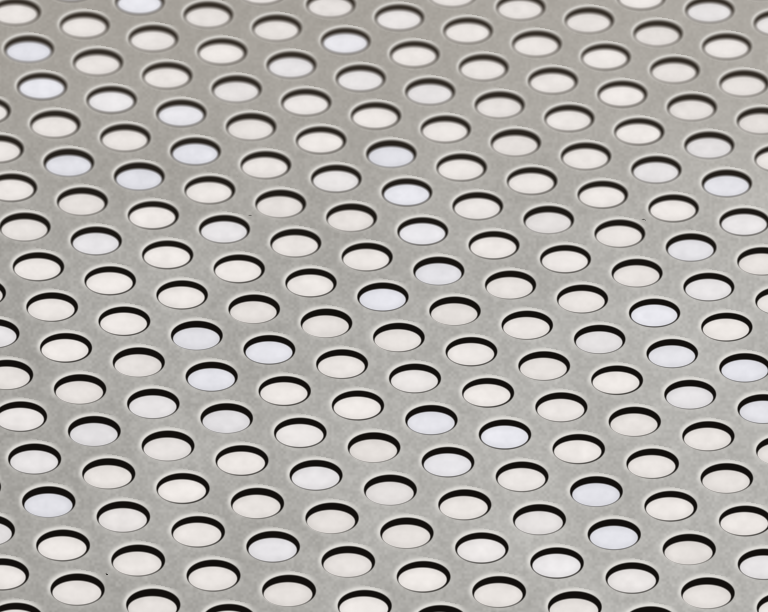
Write a Shadertoy shader that draws this texture.

```glsl
// Lattice in perspective, in units of canvas height
const vec2 ORIGIN = vec2(0.7435, 0.4918);
const vec2 STEP_A = vec2(0.11706, -0.02363);
const vec2 STEP_B = vec2(0.0218, -0.06915);
const vec2 VANISH = vec2(-0.00116, -0.00657);

// Hole and rim sizes
const vec2 HOLE_RADII = vec2(0.0418, 0.0234);
const vec2 LIGHT_RADII = vec2(0.0380, 0.0181);
const vec2 LIGHT_SHIFT = vec2(-0.0012, -0.0047);
const float RIM_WIDTH = 0.0042;
const float SHARP_EDGE = 0.0016;
const float BLURRED_EDGE = 0.0048;

// Wear
const float GRAIN = 0.055;
const float BLOTCH = 0.10;
const float SPECK_SHARE = 0.025;

const vec3 METAL_DARK = vec3(0.60, 0.59, 0.57);
const vec3 METAL_LIGHT = vec3(0.755, 0.75, 0.735);
const vec3 METAL_WARM = vec3(0.64, 0.615, 0.58);
const vec3 WALL = vec3(0.07, 0.06, 0.05);
const vec3 WALL_FAR = vec3(0.20, 0.175, 0.15);
const vec3 BACKLIGHT_WARM = vec3(0.92, 0.90, 0.885);
const vec3 BACKLIGHT_COOL = vec3(0.90, 0.90, 0.925);
const vec3 RIM = vec3(0.90, 0.89, 0.87);

float hash(vec2 p) {
    return fract(sin(dot(p, vec2(127.1, 311.7))) * 43758.5453);
}

float noise(vec2 p) {
    vec2 cell = floor(p);
    vec2 f = fract(p);
    f = f * f * (3.0 - 2.0 * f);
    return mix(mix(hash(cell), hash(cell + vec2(1, 0)), f.x),
               mix(hash(cell + vec2(0, 1)), hash(cell + vec2(1, 1)), f.x), f.y);
}

float fbm(vec2 p) {
    float sum = 0.0;
    float weight = 0.5;
    for (int i = 0; i < 4; i++) {
        sum += weight * noise(p);
        p = p * 2.03 + 17.3;
        weight *= 0.5;
    }
    return sum;
}

// Approximate signed distance to an ellipse
float ellipse(vec2 p, vec2 radii) {
    float k = length(p / radii);
    return k * (k - 1.0) / max(length(p / (radii * radii)), 1e-4);
}

float depthAt(vec2 id) {
    return 1.0 + dot(VANISH, id);
}

vec2 project(vec2 id) {
    return (ORIGIN + STEP_A * id.x + STEP_B * id.y) / depthAt(id);
}

vec2 unproject(vec2 p) {
    vec2 a = STEP_A - VANISH.x * p;
    vec2 b = STEP_B - VANISH.y * p;
    vec2 d = p - ORIGIN;
    return vec2(d.x * b.y - d.y * b.x, a.x * d.y - a.y * d.x) / (a.x * b.y - a.y * b.x);
}

void mainImage(out vec4 fragColor, in vec2 fragCoord) {
    vec2 p = fragCoord / iResolution.y;
    float far = smoothstep(0.45, 1.0, p.y);
    float soft = max(mix(SHARP_EDGE, BLURRED_EDGE, far), 0.8 / iResolution.y);

    // Nearest hole, with foreshortening removed
    vec2 id = round(unproject(p));
    float depth = depthAt(id);
    vec2 q = (p - project(id)) * vec2(depth, depth * depth);
    float seed = hash(id + 40.0);
    float seed2 = hash(id + 91.0);

    // Metal sheet
    float grain = noise(p * 230.0) + 0.6 * noise(p * 110.0) - 0.8;
    float tone = 0.35 + 0.35 * p.x + BLOTCH * 6.0 * (fbm(p * 7.0) - 0.47);
    vec3 color = mix(METAL_DARK, METAL_LIGHT, clamp(tone, 0.0, 1.0));
    color = mix(color, METAL_WARM, 0.6 * far);
    color += GRAIN * grain * (1.0 - 0.5 * far);

    // Small dark specks between holes
    vec2 speckPos = (STEP_A + STEP_B) * 0.5 + 0.006 * (vec2(seed, seed2) - 0.5);
    float speck = 1.0 - smoothstep(0.001, 0.005, length(q - speckPos));
    color = mix(color, WALL, 0.75 * speck * step(hash(id + 7.0), SPECK_SHARE));

    // Bright bevel, strongest at the upper left
    float hole = ellipse(q, HOLE_RADII);
    vec2 facing = normalize(q / HOLE_RADII + 1e-5);
    float lit = smoothstep(-0.35, 0.8, dot(facing, normalize(vec2(-0.45, 0.9))));
    float rim = exp(-pow((hole - 0.45 * RIM_WIDTH) / RIM_WIDTH, 2.0));
    color = mix(color, RIM, rim * (0.12 + 0.75 * lit));

    // Dark wall inside the hole
    vec3 wall = mix(WALL, WALL_FAR, far);
    color = mix(color, wall, 1.0 - smoothstep(-soft, soft, hole));

    // Light seen through the hole
    vec2 shift = LIGHT_SHIFT + 0.0014 * (vec2(seed, seed2) - 0.5);
    float opening = ellipse(q - shift, LIGHT_RADII);
    vec3 light = mix(BACKLIGHT_WARM, BACKLIGHT_COOL, smoothstep(0.55, 1.0, seed));
    light += 0.04 * (seed2 - 0.5) + 0.06 * (fbm(p * 70.0) - 0.47);
    light -= 0.04 * smoothstep(-0.012, 0.0, opening);
    color = mix(color, light, 1.0 - smoothstep(-soft, soft, opening));

    fragColor = vec4(clamp(color, 0.0, 1.0), 1.0);
}
```
